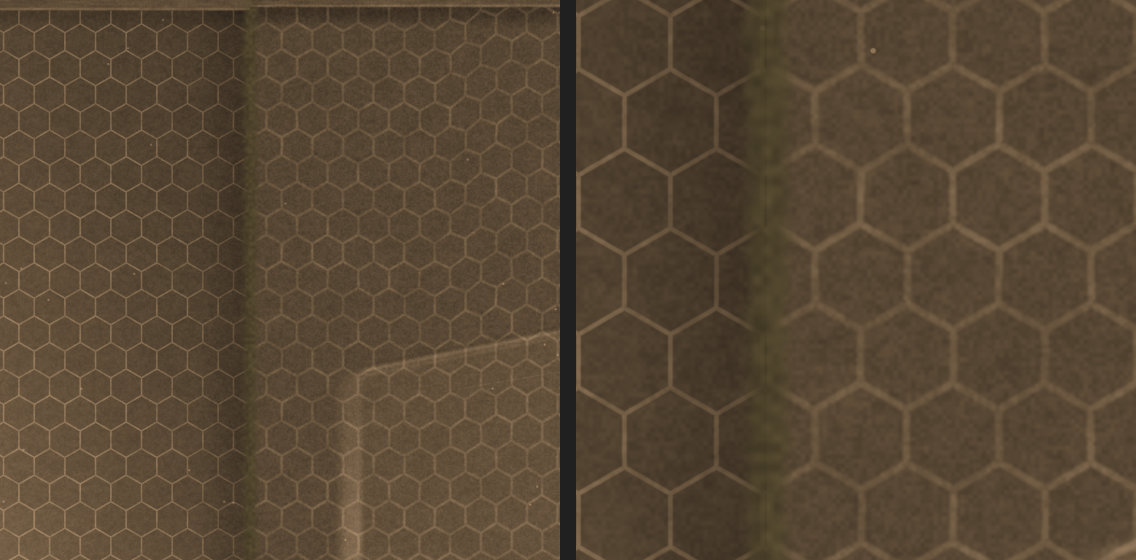
Left, the full canvas; right, a detail of the centre.
Write a WebGL 1 fragment shader that draws this pattern.

```glsl
precision highp float;
// Two worn brown sheets printed with a fine honeycomb, parted by a mossy seam.
// A hexagonal distance field gives the outlines; soft shading adds the seam,
// top hem and raised fold, while hashed noise supplies grain, fading and specks.

uniform vec2 u_resolution;

#define HEX_COLUMNS 18.27
#define HEX_ANCHOR vec2(0.0885, 0.9258)
#define RIGHT_SHIFT vec2(0.004, 0.0026)
#define LEFT_LINE 0.0014
#define RIGHT_LINE 0.0022
#define SEAM_X 0.447
#define SEAM_HALF 0.011
#define HEM_Y 0.981
#define FOLD_SLOPE 0.198
#define GRAIN 0.085
#define BROWN vec3(1.0, 0.81, 0.592)
#define MOSS vec3(0.300, 0.262, 0.165)

float hash(vec2 p) {
  vec3 q = fract(p.xyx * 0.1031);
  q += dot(q, q.yzx + 33.33);
  return fract((q.x + q.y) * q.z);
}

float noise(vec2 p) {
  vec2 cell = floor(p), f = fract(p);
  f = f * f * (3.0 - 2.0 * f);
  return mix(mix(hash(cell), hash(cell + vec2(1.0, 0.0)), f.x),
             mix(hash(cell + vec2(0.0, 1.0)), hash(cell + 1.0), f.x), f.y);
}

// Distance to the nearest outline of pointy-topped hexagons of unit width.
float hexEdge(vec2 p) {
  vec2 period = vec2(1.0, 1.7320508);
  vec2 a = mod(p, period) - 0.5 * period;
  vec2 b = mod(p - 0.5 * period, period) - 0.5 * period;
  vec2 q = abs(dot(a, a) < dot(b, b) ? a : b);
  return 0.5 - max(q.x, dot(q, vec2(0.5, 0.8660254)));
}

float stroke(float d, float halfWidth, float soft) {
  return 1.0 - smoothstep(halfWidth - soft, halfWidth + soft, abs(d));
}

// Raised fold: broad on its upright side, narrow along the slanted top.
float foldTone(vec2 uv, float px) {
  float top = 0.336 + FOLD_SLOPE * (uv.x - 0.638);
  vec2 inset = vec2(uv.x - 0.594, (top + 0.010 - uv.y) * 2.4);
  float radius = 0.075;
  float d = radius - length(max(radius - inset, 0.0));
  float upright = smoothstep(0.34, 0.0, uv.y);
  float ridge = smoothstep(0.0, 0.03, d) * (1.0 - smoothstep(0.044, 0.060, d));
  float tone = ridge * mix(0.065, 0.15, upright);
  tone += 0.035 * smoothstep(0.03, 0.06, d);
  float along = smoothstep(0.635, 0.67, uv.x);
  tone += 0.085 * along * stroke(uv.y - top, 0.0025, 0.002 + px);
  tone -= 0.025 * along * stroke(uv.y - top - 0.009, 0.003, 0.004);
  float crease = uv.y - 0.297 - 0.168 * (uv.x - 0.768);
  tone += 0.05 * smoothstep(0.75, 0.80, uv.x) * stroke(crease, 0.0008, px);
  return tone;
}

void main() {
  vec2 uv = gl_FragCoord.xy / u_resolution;
  float px = 1.0 / min(u_resolution.x, u_resolution.y);
  float isRight = step(SEAM_X, uv.x);
  float blotch = noise(uv * 28.0);

  // Base light on each sheet.
  float fromLeft = clamp(1.0 - uv.x / SEAM_X, 0.0, 1.0);
  float low = 1.0 - uv.y;
  float leftTone = 0.288 + 0.045 * fromLeft + 0.04 * low * low
                 + 0.085 * fromLeft * low - 0.045 * smoothstep(0.34, 0.435, uv.x);
  float rightTone = 0.328 + 0.022 * low + 0.012 * smoothstep(0.65, 1.0, uv.x);
  float tone = mix(leftTone, rightTone, isRight) + 0.015 * (blotch - 0.5);

  // Honeycomb: crisp on the left, faded and sheared upward at the far right.
  vec2 p = uv - HEX_ANCHOR - isRight * RIGHT_SHIFT;
  p.y -= smoothstep(0.76, 0.92, uv.x) * mix(0.006, 0.032, uv.y);
  p.x += 0.0015 * isRight * (noise(uv * 35.0) - 0.5);
  float edge = hexEdge(p * HEX_COLUMNS) / HEX_COLUMNS;
  float soft = mix(0.0006, 0.0014, isRight) + 0.35 * px;
  float line = stroke(edge, mix(LEFT_LINE, RIGHT_LINE, isRight), soft);
  float fade = mix(0.75, 1.15, noise(uv * 65.0 + 7.0));
  fade *= mix(1.0, 0.7 + 0.45 * blotch, isRight);
  float lineTone = mix(0.18 - 0.06 * smoothstep(0.25, 0.43, uv.x), 0.105, isRight);
  tone += line * lineTone * fade;

  tone += isRight * foldTone(uv, px);

  // Streaked hem and the shadow it casts.
  float hemY = HEM_Y + 0.006 * isRight;
  float shadow = smoothstep(hemY - 0.042, hemY - 0.006, uv.y);
  tone -= shadow * mix(0.045, 0.085, isRight);
  float hem = smoothstep(hemY - px, hemY + px, uv.y);
  float hemTone = 0.37 + 0.08 * stroke(uv.y - hemY - 0.003, 0.002, px)
                + 0.06 * (noise(uv * vec2(30.0, 260.0)) - 0.5);
  tone = mix(tone, hemTone + 0.04 * (blotch - 0.5), hem);

  // Fibres, grain and sparse bright specks.
  float grain = 0.6 * noise(uv * 380.0) + 0.4 * noise(uv * 190.0 + 17.0) - 0.5;
  tone += GRAIN * mix(0.8, 1.0, isRight) * grain;
  tone += 0.022 * (noise(uv * vec2(90.0, 170.0)) - 0.5);
  vec2 cell = floor(uv * 64.0);
  vec2 center = 0.25 + 0.5 * vec2(hash(cell + 11.0), hash(cell + 29.0));
  float speck = length(fract(uv * 64.0) - center) / 64.0;
  tone += 0.24 * step(0.993, hash(cell + 3.0)) * stroke(speck, 0.0016, px);

  // Ragged mossy seam.
  vec3 color = tone * BROWN + vec3(0.0, 0.006, 0.014) * smoothstep(0.40, 0.52, tone);
  float ragged = SEAM_HALF + 0.006 * (noise(uv * 120.0) - 0.5);
  float seam = stroke(uv.x - SEAM_X, ragged, 0.006 + px);
  vec3 moss = MOSS * mix(0.86, 1.14, noise(uv * 170.0 + 5.0));
  color = mix(color, moss, seam * (1.0 - 0.55 * hem) * 0.85);
  gl_FragColor = vec4(color, 1.0);
}
```
